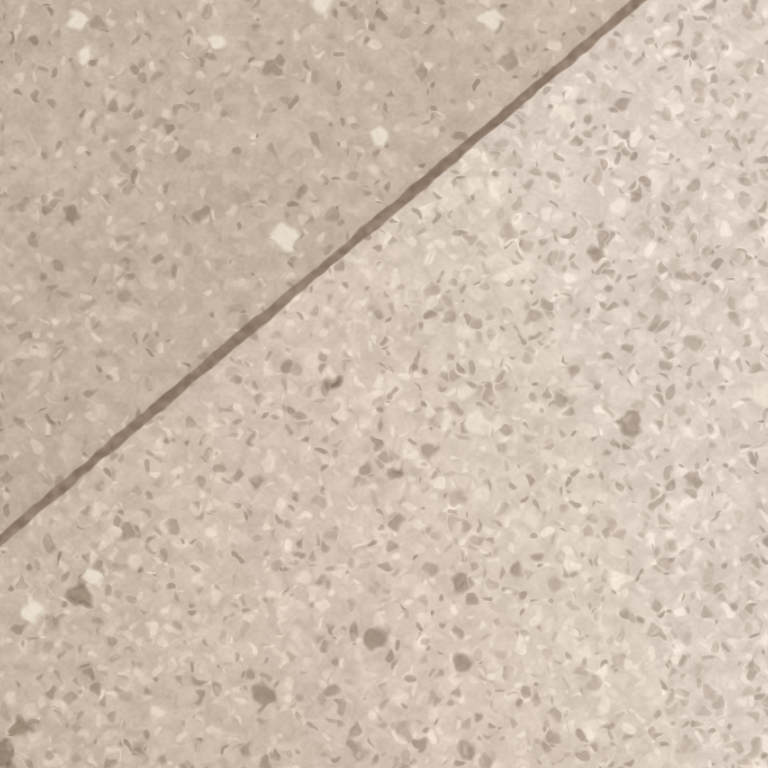
Write a WebGL 2 fragment shader that draws this texture.

```glsl
#version 300 es
precision highp float;

uniform vec2 u_resolution;
out vec4 fragColor;

const int MARKS = 12;

// Landmark chips: centre x, centre y, radius
const vec3 PALE_MARKS[MARKS] = vec3[](
  vec3(.371, .691, .016), vec3(.495, .822, .012), vec3(.736, .853, .012),
  vec3(.098, .974, .012), vec3(.113, .928, .010), vec3(.283, .948, .011),
  vec3(.638, .974, .013), vec3(.417, .997, .012), vec3(.042, .205, .014),
  vec3(.121, .251, .012), vec3(.621, .450, .013), vec3(.990, .486, .014));
const vec3 DARK_MARKS[MARKS] = vec3[](
  vec3(.094, .721, .010), vec3(.102, .223, .014), vec3(.603, .138, .013),
  vec3(.345, .095, .014), vec3(.514, .384, .010), vec3(.777, .670, .009),
  vec3(.820, .450, .017), vec3(.488, .167, .014), vec3(.600, .241, .012),
  vec3(.026, .052, .013), vec3(.000, .020, .020), vec3(.437, .503, .010));

float hash(vec2 p) {
  return fract(sin(dot(p, vec2(127.1, 311.7))) * 43758.5453);
}

vec2 hash2(vec2 p) {
  return vec2(hash(p), hash(p + 37.3));
}

float noise(vec2 p) {
  vec2 i = floor(p), f = fract(p);
  f = f * f * (3.0 - 2.0 * f);
  return mix(mix(hash(i), hash(i + vec2(1, 0)), f.x),
             mix(hash(i + vec2(0, 1)), hash(i + vec2(1, 1)), f.x), f.y);
}

float fbm(vec2 p) {
  float sum = 0.0, gain = 0.5;
  for (int i = 0; i < 4; i++) {
    sum += gain * noise(p);
    p = p * 2.03 + 11.7;
    gain *= 0.5;
  }
  return sum;
}

// Randomly turned, stretched chips on a jittered grid
float chips(vec2 uv, float scale, float density, float seed, float pixel) {
  vec2 p = uv * scale, cell = floor(p);
  float soft = max(0.17, pixel * scale), cover = 0.0;
  for (int y = -1; y <= 1; y++) {
    for (int x = -1; x <= 1; x++) {
      vec2 id = cell + vec2(x, y), key = id + seed;
      vec2 offset = p - id - hash2(key);
      float angle = 3.1416 * hash(key + 5.1), c = cos(angle), s = sin(angle);
      offset = mat2(c, s, -s, c) * offset;
      offset.y *= mix(1.0, 2.0, hash(key + 9.4));
      float radius = mix(0.18, 0.48, hash(key + 13.8));
      float present = smoothstep(0.0, 0.06, density - hash(key + 21.6));
      float strength = mix(0.3, 1.0, hash(key + 29.2));
      float shape = 1.0 - smoothstep(-soft, soft, length(offset) - radius);
      cover = max(cover, shape * present * strength);
    }
  }
  return cover;
}

float markCover(vec2 p, vec3 marks[MARKS], float soft) {
  float cover = 0.0;
  for (int i = 0; i < MARKS; i++) {
    float d = length(p - marks[i].xy) - marks[i].z;
    cover = max(cover, 1.0 - smoothstep(-soft, soft, d));
  }
  return cover;
}

// Signed distance above the diagonal joint
float jointDistance(vec2 p) {
  return dot(p - vec2(0.0, 0.297), normalize(vec2(-0.703, 0.833)));
}

vec3 slabColor(vec2 p, float upper) {
  vec3 shaded = mix(vec3(.750, .683, .617), vec3(.785, .722, .657), p.x + 0.3 * p.y);
  float light = smoothstep(0.0, 1.0, p.x * 0.95 + p.y * 0.3);
  vec3 lit = mix(vec3(.785, .718, .652), vec3(.862, .806, .758), light);
  return mix(lit, shaded, upper);
}

void main() {
  vec2 uv = gl_FragCoord.xy / u_resolution;
  float pixel = 1.0 / min(u_resolution.x, u_resolution.y);
  vec2 warp = vec2(noise(uv * 85.0), noise(uv * 85.0 + 40.0)) - 0.5;
  vec2 p = uv + warp * 0.011;

  // Slabs with soft mottling
  float joint = jointDistance(uv) + (noise(uv * 60.0) - 0.5) * 0.003;
  float upper = smoothstep(-0.004, 0.004, joint);
  vec3 color = slabColor(uv, upper);
  color += (fbm(uv * 7.0) - 0.47) * 0.035 + (fbm(p * 70.0) - 0.47) * 0.13;

  // Scattered aggregate
  float right = smoothstep(0.1, 0.9, uv.x);
  float darkDensity = mix(mix(0.34, 0.50, right), 0.26, upper);
  float paleDensity = mix(0.55, 0.32, upper);
  float dark = max(chips(p, 62.0, darkDensity, 3.0, pixel),
                   chips(p, 42.0, darkDensity * 0.55, 71.0, pixel));
  float pale = max(chips(p, 58.0, paleDensity, 113.0, pixel),
                   chips(p, 38.0, paleDensity * 0.5, 157.0, pixel));
  color += vec3(.100, .102, .100) * pale * 0.9;
  color = mix(color, color * vec3(.79, .765, .745), dark * 0.9);

  // Larger chips
  float soft = max(0.004, pixel);
  color = mix(color, color * vec3(.78, .755, .73), markCover(p, DARK_MARKS, soft));
  color = mix(color, vec3(.925, .885, .825), 0.85 * markCover(p, PALE_MARKS, soft));

  // Recessed joint and its faint rim
  float width = 0.0030 + 0.0025 * noise(uv * 28.0);
  float groove = 1.0 - smoothstep(width, width + max(0.004, pixel), abs(joint));
  vec3 grooveColor = vec3(.545, .465, .400) + (noise(uv * 110.0) - 0.5) * 0.11;
  color *= 1.0 - 0.05 * exp(-abs(joint) * 110.0);
  color = mix(color, grooveColor, groove * 0.9);

  // Fine grain
  color += (noise(uv * 240.0) - 0.5) * 0.03;
  fragColor = vec4(clamp(color, 0.0, 1.0), 1.0);
}
```
